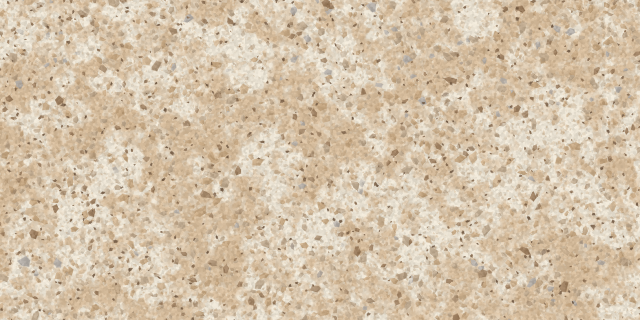
Give the GLSL for this texture, as a Shadertoy shader.

```glsl
const vec3 CREAM  = vec3(0.91, 0.88, 0.82);
const vec3 PALE   = vec3(0.86, 0.79, 0.695);
const vec3 SAND   = vec3(0.825, 0.725, 0.60);
const vec3 OCHRE  = vec3(0.75, 0.63, 0.485);
const vec3 TAUPE  = vec3(0.73, 0.65, 0.55);
const vec3 BROWN  = vec3(0.59, 0.47, 0.35);
const vec3 UMBER  = vec3(0.43, 0.34, 0.26);
const vec3 SLATE  = vec3(0.69, 0.67, 0.65);

// Cells per canvas height
const float PATCH_FREQ  = 7.0;
const float GRIT_FREQ   = 85.0;
const float CHIP_FREQ   = 38.0;
const float PEBBLE_FREQ = 25.0;
const float FLECK_FREQ  = 34.0;

const float EDGE_SOFTNESS = 0.0022;
const float SPECKLE = 0.11;
const float TAU = 6.2832;

vec3 hash3(vec2 p) {
    vec3 q = fract(p.xyx * vec3(0.1031, 0.1030, 0.0973));
    q += dot(q, q.yxz + 33.33);
    return fract((q.xxy + q.yzz) * q.zyx);
}

// Smooth cellular noise: random cell values blended by distance
float cellNoise(vec2 p) {
    vec2 cell = floor(p);
    float sum = 0.0, total = 0.0;
    for (int y = -1; y <= 1; y++)
    for (int x = -1; x <= 1; x++) {
        vec2 id = cell + vec2(x, y);
        vec3 h = hash3(id + 71.0);
        vec2 d = p - id - h.xy;
        float w = exp(-7.0 * dot(d, d));
        sum += w * h.z;
        total += w;
    }
    return sum / total;
}

// Irregular convex stone with randomly placed sides
float stoneDistance(vec2 p, float radius, vec2 id) {
    float d = -radius;
    for (int k = 0; k < 5; k++) {
        vec3 h = hash3(id + float(k) * 17.3);
        float a = (float(k) + 0.6 * h.x) * TAU / 5.0;
        d = max(d, dot(p, vec2(cos(a), sin(a))) - radius * mix(0.6, 1.05, h.y));
    }
    return d;
}

// Scattered stones: x = coverage, y = colour seed, z = facet shade
vec3 stones(vec2 uv, float freq, float density, vec2 radii, float offset) {
    vec2 p = uv * freq + offset;
    vec2 cell = floor(p);
    float nearest = 1.0, seed = 0.0, shade = 0.0;
    for (int y = -1; y <= 1; y++)
    for (int x = -1; x <= 1; x++) {
        vec2 id = cell + vec2(x, y);
        vec3 place = hash3(id + offset);
        vec3 form = hash3(id + offset + 43.7);
        if (form.x > density) continue;
        vec2 q = p - id - place.xy;
        float a = place.z * TAU;
        vec2 r = mat2(cos(a), -sin(a), sin(a), cos(a)) * q;
        r *= vec2(mix(0.75, 1.0, form.y), mix(1.0, 1.5, form.y));
        float radius = mix(radii.x, radii.y, form.z);
        float d = stoneDistance(r, radius, id + offset);
        if (d < nearest) {
            nearest = d;
            seed = fract(form.y * 7.0 + place.z * 5.0);
            shade = clamp((q.y - q.x) / radius, -1.0, 1.0);
        }
    }
    float soft = max(EDGE_SOFTNESS, 0.6 / iResolution.y) * freq;
    return vec3(1.0 - smoothstep(-soft, soft, nearest), seed, shade);
}

vec3 stoneColour(float seed) {
    vec3 c = mix(SAND, OCHRE, smoothstep(0.0, 0.45, seed));
    c = mix(c, TAUPE, smoothstep(0.5, 0.6, seed));
    c = mix(c, BROWN, smoothstep(0.78, 0.92, seed));
    return mix(c, SLATE, smoothstep(0.95, 0.96, seed));
}

void mainImage(out vec4 fragColor, in vec2 fragCoord) {
    vec2 uv = fragCoord / iResolution.y;

    // Mottled cement, from broad blotches to fine crumbs
    float tone = 0.29 * cellNoise(uv * PATCH_FREQ)
               + 0.29 * cellNoise(uv * PATCH_FREQ * 2.6 + 9.0)
               + 0.25 * cellNoise(uv * PATCH_FREQ * 6.0 + 23.0)
               + 0.17 * cellNoise(uv * PATCH_FREQ * 13.0 + 51.0);
    vec3 colour = mix(SAND, PALE, smoothstep(0.33, 0.49, tone));
    colour = mix(colour, CREAM, smoothstep(0.48, 0.62, tone));

    // Grit, chips and pebbles, thinner where the cement is pale
    float exposed = 1.0 - 0.55 * smoothstep(0.52, 0.66, tone);
    vec3 grit = stones(uv, GRIT_FREQ, 0.5, vec2(0.22, 0.45), 11.0);
    colour = mix(colour, mix(CREAM, OCHRE, grit.y), 0.5 * grit.x);

    vec3 chip = stones(uv, CHIP_FREQ, 0.58, vec2(0.2, 0.42), 137.0);
    colour = mix(colour, stoneColour(chip.y) + 0.025 * chip.z, 0.85 * chip.x * exposed);

    vec3 pebble = stones(uv, PEBBLE_FREQ, 0.34, vec2(0.2, 0.38), 251.0);
    colour = mix(colour, stoneColour(pebble.y) + 0.03 * pebble.z, 0.9 * pebble.x);

    // Small dark mineral flecks
    vec3 fleck = stones(uv, FLECK_FREQ, 0.27, vec2(0.08, 0.2), 389.0);
    colour = mix(colour, mix(UMBER, BROWN, fleck.y), 0.9 * fleck.x);

    // Sandy surface roughness
    colour += SPECKLE * (cellNoise(uv * 145.0) - 0.5);
    fragColor = vec4(clamp(colour, 0.0, 1.0), 1.0);
}
```
